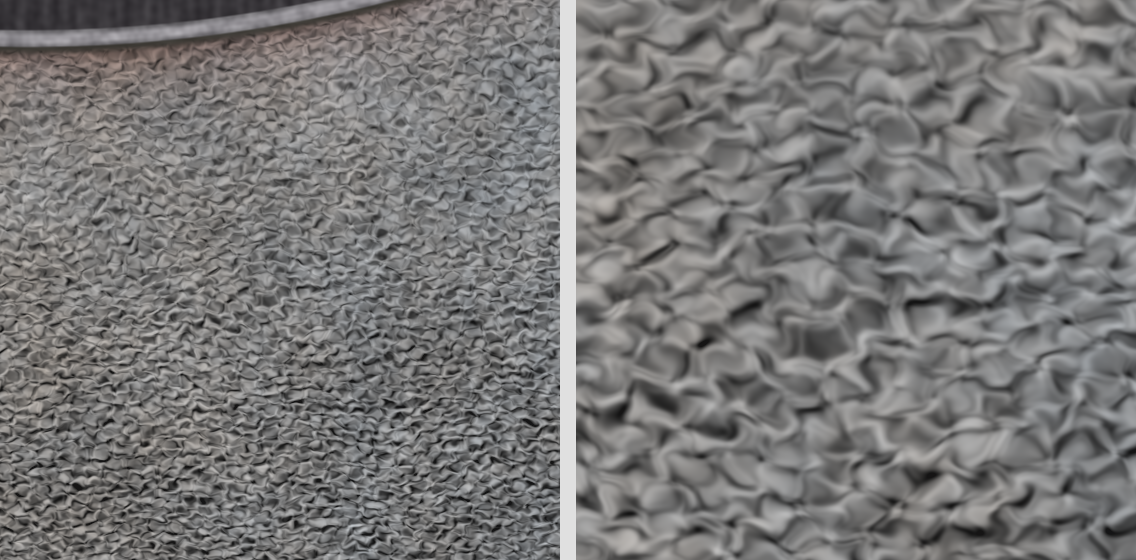
Left, the full canvas; right, a detail of the centre.
Reproduce this texture procedurally as a WebGL 2 fragment shader.

```glsl
#version 300 es
precision highp float;

uniform vec2 u_resolution;
out vec4 fragColor;

// Integer hash giving two values in 0..1
vec2 hash2(ivec2 cell) {
    uvec2 v = uvec2(cell + 4096) * 1664525u + 1013904223u;
    v.x += v.y * 1664525u;
    v.y += v.x * 1664525u;
    v ^= v >> 16u;
    v.x += v.y * 1664525u;
    v.y += v.x * 1664525u;
    v ^= v >> 16u;
    return vec2(v & 65535u) / 65535.0;
}

float cornerSlope(ivec2 cell, vec2 offset) {
    float angle = 6.28318 * hash2(cell).x;
    return dot(vec2(cos(angle), sin(angle)), offset);
}

// Gradient noise, centred on zero
float noise(vec2 p) {
    ivec2 cell = ivec2(floor(p));
    vec2 f = fract(p);
    vec2 w = f * f * f * (f * (f * 6.0 - 15.0) + 10.0);
    float low = mix(cornerSlope(cell, f),
                    cornerSlope(cell + ivec2(1, 0), f - vec2(1, 0)), w.x);
    float high = mix(cornerSlope(cell + ivec2(0, 1), f - vec2(0, 1)),
                     cornerSlope(cell + ivec2(1, 1), f - vec2(1, 1)), w.x);
    return mix(low, high, w.y);
}

// Crumbly relief: lit ridges with dark crevices, flatter towards the bottom
float grain(vec2 uv) {
    vec2 p = vec2(uv.x * 62.0, uv.y * (95.0 - 12.0 * uv.y));
    p.y += 2.0 * noise(uv * 5.0 + 3.0);
    vec2 warp = vec2(noise(p * 0.8 + 31.0), noise(p * 0.8 + 77.0));
    vec2 q = p + 0.9 * warp;
    float relief = noise(q) - noise(q + vec2(0.18, -0.55));
    float detail = noise(q * 1.9 + 17.0);
    float clumps = noise(p * 0.45 + 53.0);
    return 0.78 * relief + 0.42 * detail + 0.3 * clumps;
}

vec3 roughSurface(vec2 uv, float below) {
    float g = grain(uv);
    g -= 0.35 * g * g;
    float contrast = mix(0.52, 0.33, smoothstep(0.15, 0.85, uv.y));
    float patches = 0.07 * noise(uv * 4.0 + 9.0) + 0.05 * noise(uv * 11.0);
    float value = mix(0.435, 0.51, smoothstep(0.1, 0.8, uv.y)) + patches;
    value = clamp(value + contrast * g, 0.08, 0.85);

    // Warm left side, cool right side, speckled tint
    float tint = 0.6 - uv.x + 0.9 * noise(uv * 7.0 + 40.0) + 0.5 * noise(uv * 40.0);
    vec3 color = value * (1.0 + tint * vec3(0.035, 0.0, -0.035));

    // Reddish stain and shadow under the rim
    float stain = exp(-max(below, 0.0) * 17.0) * (1.0 - 0.5 * smoothstep(0.5, 1.0, uv.x));
    color *= mix(vec3(1), vec3(1.06, 0.89, 0.85), stain);
    return color * (1.0 - 0.5 * exp(-max(below, 0.0) * 70.0) * smoothstep(0.95, 0.6, uv.x));
}

void main() {
    vec2 uv = gl_FragCoord.xy / u_resolution.y;
    float soft = max(1.2 / u_resolution.y, 0.0025);

    // Distance below the curved lower edge of the rim
    float bend = uv.x - 0.05;
    float below = 1.0 - uv.y - (0.087 - 0.196 * bend * bend);
    vec3 color = roughSurface(uv, below);

    // Dark seam beneath the rim
    vec3 seam = vec3(0.24, 0.23, 0.21) + 0.05 * noise(uv * vec2(25, 90));
    color = mix(seam, color, smoothstep(-0.002, 0.015, below));

    // Pale rim with a brighter middle
    float across = below + 0.017;
    vec3 rim = vec3(0.60, 0.59, 0.61) * (1.0 - 0.3 * smoothstep(0.003, 0.016, abs(across)));
    rim += 0.13 * noise(uv * vec2(22, 60)) + 0.08 * noise(uv * 75.0);
    color = mix(rim, color, smoothstep(-soft, soft, below + 0.003));

    // Dark panel with faint upright streaks
    vec3 panel = vec3(0.22, 0.21, 0.225) + 0.09 * noise(uv * vec2(55, 9)) + 0.04 * noise(uv * 60.0);
    color = mix(panel, color, smoothstep(-soft, soft, below + 0.033));

    fragColor = vec4(clamp(color, 0.0, 1.0), 1.0);
}
```
